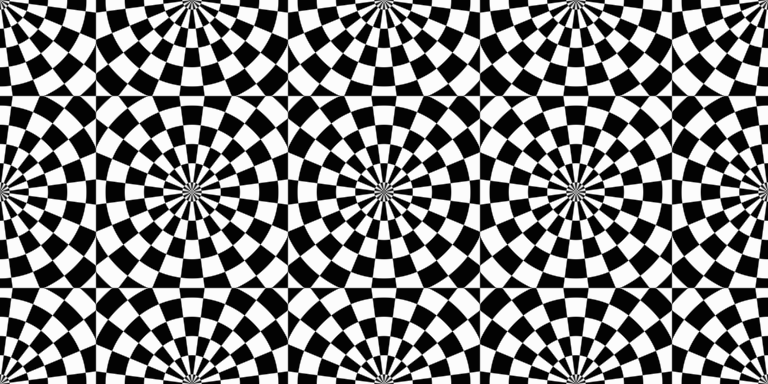
This pattern is drawn by a Shadertoy shader. Its source:

```glsl
// Op-art grid of radial checkerboard discs, with colours swapped in every other tile
#define TILES_DOWN 2.0
#define SECTORS 24.0
#define RINGS_PER_TILE 10.0
#define EDGE_PIXELS 1.4
#define INK vec3(0.01)
#define PAPER vec3(0.99)

const float PI = 3.14159265;

// Square wave in -1..1 from a cosine; phaseRate is its phase change per tile unit
float squareWave(float phase, float phaseRate, float edge) {
    float signedDist = cos(phase) / phaseRate;
    return clamp(2.0 * signedDist / edge, -1.0, 1.0);
}

void mainImage(out vec4 fragColor, in vec2 fragCoord) {
    // Tile units, with disc centres on whole numbers
    float pixel = TILES_DOWN / iResolution.y;
    float edge = EDGE_PIXELS * pixel;
    vec2 pos = fragCoord * pixel;
    vec2 local = pos - floor(pos + 0.5);

    // Polar checker: wedges times rings
    float radius = max(length(local), 0.1 * pixel);
    float angle = atan(local.y, local.x + 1e-6);
    float halfSectors = 0.5 * SECTORS;
    float wedges = squareWave(angle * halfSectors, halfSectors / radius, edge);
    float ringRate = PI * RINGS_PER_TILE;
    float rings = squareWave(radius * ringRate, ringRate, edge);

    // Swap ink and paper between neighbouring tiles
    float swap = squareWave(pos.x * PI, PI, edge) * squareWave(pos.y * PI, PI, edge);

    float tone = 0.5 - 0.5 * wedges * rings * swap;
    fragColor = vec4(mix(INK, PAPER, tone), 1.0);
}
```
